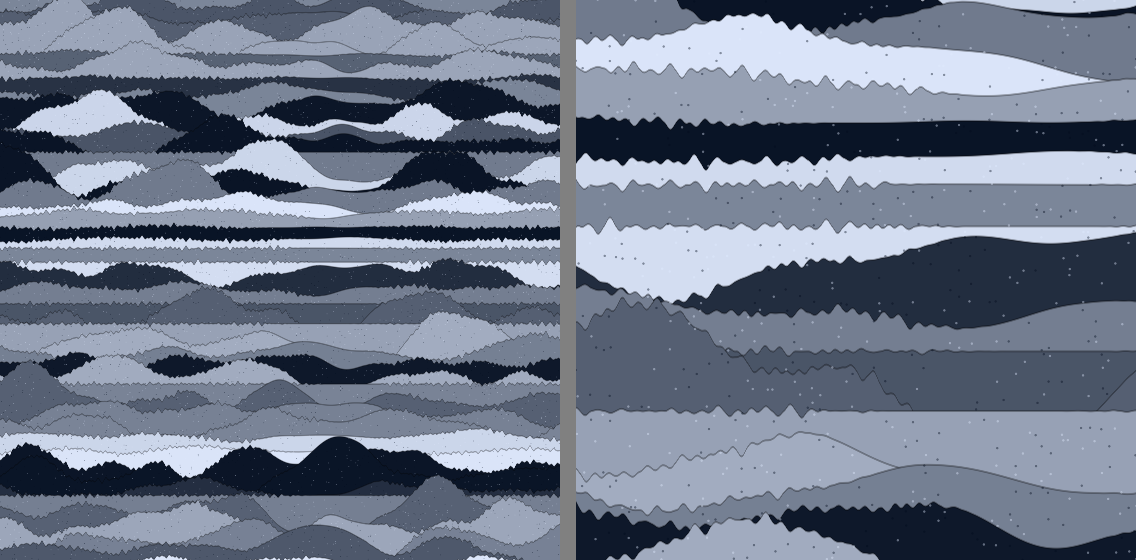
Left: the whole. Right: its middle third, enlarged.
Reproduce this background procedurally as a Shadertoy shader.

```glsl
// Stacked paper-like ridges in navy, slate and pale blue, painted from the top
// of the canvas down so each lower ridge overlaps the one above it.
// Gradient noise shapes the hills and torn edges; hashed cells add fine grain.

float hash(vec2 p) {
    vec3 q = fract(p.xyx * vec3(0.1031, 0.1030, 0.0973));
    q += dot(q, q.yzx + 33.33);
    return fract((q.x + q.y) * q.z);
}

// One-dimensional gradient noise in about -1..1, with a separate row per seed.
float gradientNoise(float x, float seed) {
    float cell = floor(x);
    float f = x - cell;
    float left = hash(vec2(cell, seed)) * 2.0 - 1.0;
    float right = hash(vec2(cell + 1.0, seed)) * 2.0 - 1.0;
    float blend = f * f * f * (f * (f * 6.0 - 15.0) + 10.0);
    return 2.0 * mix(left * f, right * (f - 1.0), blend);
}

vec3 navyRamp(float tone) {
    return mix(vec3(0.0, 0.04, 0.11), vec3(0.88, 0.92, 1.0), tone);
}

// Cubing modulo a prime shuffles the layers while keeping the tone shares even.
float layerTone(float layer) {
    float k = mod(layer + 9.0, 47.0);
    float u = (mod(k * k * k, 47.0) + 0.5) / 47.0;
    float tone = 0.07 + 0.11 * step(0.14, u) + 0.18 * step(0.21, u)
               + 0.16 * step(0.41, u) + 0.18 * step(0.65, u) + 0.24 * step(0.84, u);
    return tone + 0.07 * (hash(vec2(layer, 71.0)) - 0.5);
}

// Height of a ridge: some are nearly flat, others roll in broad hills.
float ridgeHeight(float x, float layer) {
    float base = 1.02 - (layer + 0.7 * (hash(vec2(layer, 13.0)) - 0.5)) / 45.0;
    float swell = 0.07 * smoothstep(0.12, 0.7, hash(vec2(layer, 37.0)));
    float hills = gradientNoise(x * 5.0 + layer * 0.37, layer + 100.0)
                + 0.35 * gradientNoise(x * 11.0, layer + 200.0);

    // Torn edge, fading to a clean cut in one stretch of the canvas.
    float cut = abs(x - 0.6 + 0.12 * gradientNoise(x * 3.0, layer + 300.0));
    float torn = 0.0055 * smoothstep(0.04, 0.13, cut);
    return base + swell * hills + torn * gradientNoise(x * 140.0, layer + 400.0);
}

// Sparse round specks, some pale and some dark.
vec3 addGrain(vec3 color, vec2 uv, float px) {
    vec2 grid = uv * 256.0;
    vec2 cell = floor(grid);
    vec2 center = 0.25 + 0.5 * vec2(hash(cell + 17.0), hash(cell + 59.0));
    float dist = length(fract(grid) - center) / 256.0;
    float speck = 1.0 - smoothstep(0.0007 - 0.5 * px, 0.0007 + 0.5 * px, dist);
    speck *= step(0.92, hash(cell + 5.0));
    vec3 ink = navyRamp(step(0.5, hash(cell + 83.0)));
    return mix(color, ink, 0.4 * speck);
}

void mainImage(out vec4 fragColor, in vec2 fragCoord) {
    float px = 1.0 / iResolution.y;
    vec2 uv = fragCoord * px;
    vec3 color = navyRamp(0.9);

    for (int i = 0; i < 47; i++) {
        float layer = float(i);
        float above = uv.y - ridgeHeight(uv.x, layer);
        float cover = 1.0 - smoothstep(-0.6 * px, 0.6 * px, above);
        color = mix(color, navyRamp(layerTone(layer)), cover);

        // Fine shaded outline along the edge.
        float outline = 1.0 - smoothstep(0.0003, 0.0003 + px, abs(above));
        color *= 1.0 - 0.3 * outline;
    }

    fragColor = vec4(addGrain(color, uv, px), 1.0);
}
```
